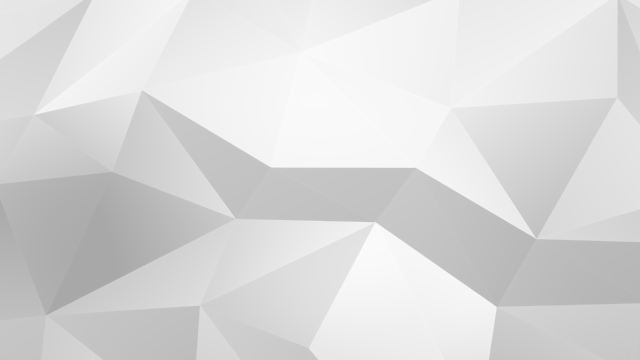
This background is drawn by a Shadertoy shader. Its source:

```glsl
// Draws a pale folded-paper relief of irregular triangular facets with a grey stepped band.

const float CELL_WIDTH = 0.36;
const float BAND_HEIGHT = 0.19;
const float ROW_HEIGHT = 0.3;
const float ROW_LEAN = 0.1;
const float MESH_LEFT = 0.06;
const float CREST_X = 0.43;
const float BAND_START = 0.52;
const float BAND_TONE = 0.768;

vec2 hash2(vec2 cell) {
    vec3 q = fract(cell.xyx * vec3(0.1031, 0.1030, 0.0973));
    q += dot(q, q.yzx + 33.33);
    return fract((q.xx + q.yz) * q.zy);
}

float glow(vec2 p, vec2 center, vec2 radius) {
    vec2 q = (p - center) / radius;
    return exp(-dot(q, q));
}

// Lower side of the band: rises to a crest, then descends in steps
float baseline(float x) {
    float right = max(x, CREST_X);
    float steps = 0.06 * cos(6.2832 * (right - 1.08) / 0.65);
    return 0.355 - 0.28 * (right - 0.9) + steps - 0.16 * max(CREST_X - x, 0.0);
}

// Row 0 to 1 is the narrow band, all other rows are taller
float rowToHeight(float row) {
    float inside = clamp(row, 0.0, 1.0);
    return inside * BAND_HEIGHT + (row - inside) * ROW_HEIGHT;
}

float heightToRow(float h) {
    float inside = clamp(h, 0.0, BAND_HEIGHT);
    return inside / BAND_HEIGHT + (h - inside) / ROW_HEIGHT;
}

float rowStart(float row) {
    return MESH_LEFT + ROW_LEAN * (row - 1.0);
}

vec2 meshVertex(vec2 cell) {
    bool onBand = cell.y == 0.0 || cell.y == 1.0;
    vec2 jitter = onBand ? vec2(0.26, 0.14) : vec2(0.7, 0.62);
    vec2 v = cell + (hash2(cell + 17.0) - 0.5) * jitter;
    float x = v.x * CELL_WIDTH + rowStart(cell.y);
    return vec2(x, rowToHeight(v.y) + baseline(x));
}

// Signed distance to an edge, positive on its left side
float edgeDistance(vec2 p, vec2 a, vec2 b) {
    vec2 e = normalize(b - a);
    return e.x * (p.y - a.y) - e.y * (p.x - a.x);
}

// Positive inside, for either winding
float triangleDistance(vec2 p, vec2 a, vec2 b, vec2 c) {
    float winding = sign(edgeDistance(c, a, b));
    vec3 d = winding * vec3(edgeDistance(p, a, b), edgeDistance(p, b, c), edgeDistance(p, c, a));
    return min(d.x, min(d.y, d.z));
}

// Broad studio light: two bright pools and a dim left flank
float studioLight(vec2 p) {
    float tone = mix(0.785, 0.87, smoothstep(0.3, 0.7, p.y));
    tone += 0.115 * glow(p, vec2(0.88, 0.76), vec2(0.5, 0.36));
    tone += 0.19 * glow(p, vec2(1.0, 0.2), vec2(0.4, 0.24));
    return tone - 0.085 * glow(p, vec2(0.14, 0.44), vec2(0.26, 0.22));
}

// Flat shade of one facet plus a soft slope across it
float facetTone(vec2 p, vec2 center, vec2 id, float row) {
    vec2 shade = hash2(id + 5.0);
    vec2 slope = hash2(id + 41.0) - 0.5;
    bool inBand = row == 0.0 && center.x > BAND_START;
    float light = studioLight(mix(center, p, 0.5));
    float calm = smoothstep(0.88, 0.96, light);
    light += (shade.x - 0.5) * mix(0.11, 0.025, calm) - 0.07 * step(0.9, shade.y);
    light += dot(p - center, slope) * mix(0.42, 0.15, calm);
    float grey = BAND_TONE + (shade.x - 0.5) * 0.012;
    grey += dot(p - center, vec2(-0.04, 0.08)) - 0.05 * smoothstep(1.1, 1.7, p.x);
    return clamp(inBand ? grey : light, 0.66, 0.98);
}

// Adds (tone * coverage, coverage) of one triangle
vec2 facet(vec2 p, vec2 a, vec2 b, vec2 c, vec2 id, float row, float px) {
    float d = triangleDistance(p, a, b, c);
    float coverage = clamp(0.5 + d / px, 0.0, 1.0);
    float rim = 0.007 * exp(-max(d, 0.0) / 0.003);
    float tone = facetTone(p, (a + b + c) / 3.0, id, row) + rim;
    return vec2(tone, 1.0) * coverage;
}

void mainImage(out vec4 fragColor, in vec2 fragCoord) {
    vec2 p = fragCoord / iResolution.y;
    float px = 1.2 / iResolution.y;
    float row = heightToRow(p.y - baseline(p.x));
    vec2 home = floor(vec2((p.x - rowStart(row)) / CELL_WIDTH, row));

    // Two triangles per nearby cell; the band always splits the same way
    vec2 total = vec2(0.0);
    for (int j = -1; j <= 1; j++) {
        for (int i = -1; i <= 1; i++) {
            vec2 cell = home + vec2(i, j);
            vec2 a = meshVertex(cell);
            vec2 b = meshVertex(cell + vec2(1.0, 0.0));
            vec2 c = meshVertex(cell + vec2(1.0, 1.0));
            vec2 d = meshVertex(cell + vec2(0.0, 1.0));
            bool rising = cell.y != 0.0 && hash2(cell + 71.0).x < 0.5;
            vec2 id = cell * 2.0;
            total += facet(p, a, b, rising ? c : d, id, cell.y, px);
            total += facet(p, c, d, rising ? a : b, id + 1.0, cell.y, px);
        }
    }
    fragColor = vec4(vec3(total.x / max(total.y, 0.001)), 1.0);
}
```
